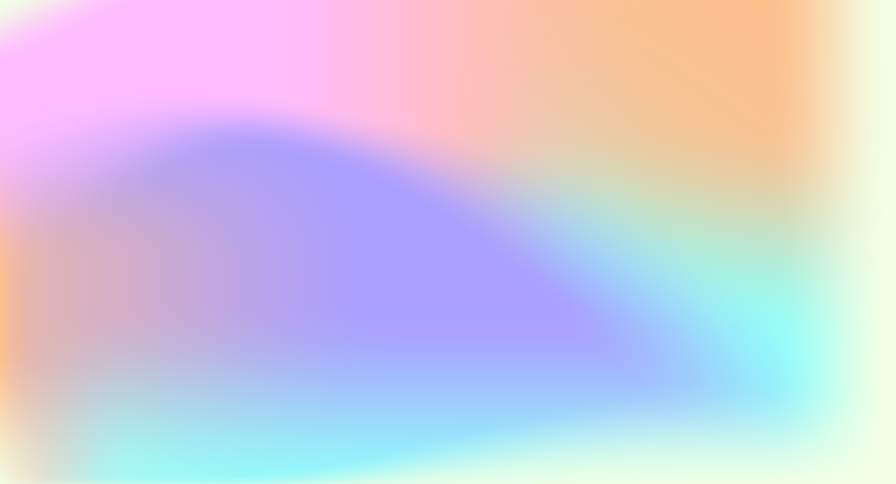
Give the GLSL for this background, as a Shadertoy shader.

```glsl
// Soft pastel gradient: a violet dome under a pink-to-peach sky, with aqua and cream rims.

const vec3 PINK   = vec3(1.00, 0.74, 1.00);
const vec3 PEACH  = vec3(1.00, 0.75, 0.55);
const vec3 VIOLET = vec3(0.665, 0.62, 1.00);
const vec3 AQUA   = vec3(0.57, 1.00, 0.98);
const vec3 CREAM  = vec3(0.95, 1.00, 0.90);

const vec2  DOME_TOP   = vec2(0.22, 0.745);  // apex of the parabola
const float DOME_BEND  = 1.63;
const float HALO_REACH = 0.15;               // aqua glow outside the dome
const float WARM_REACH = 0.45;               // peach wash inside the dome
const float RIM_REACH  = 0.025;              // bright peach at the left rim

// 1 below lo, 0 above hi
float fadeOut(float lo, float hi, float x) {
    return 1.0 - smoothstep(lo, hi, x);
}

// Approximate signed distance to the dome edge, in canvas heights
float domeDistance(vec2 p, float aspect) {
    float dx = p.x - DOME_TOP.x;
    float slope = 2.0 * DOME_BEND * dx / aspect;
    return (p.y - DOME_TOP.y + DOME_BEND * dx * dx) / sqrt(1.0 + slope * slope);
}

// Pink to peach, sinking into aqua on the right
vec3 skyColor(vec2 p, float d) {
    vec3 sky = mix(PINK, PEACH, smoothstep(0.25, 0.75, p.x));
    float sink = fadeOut(0.25, 0.75, p.y) * smoothstep(0.35, 0.6, p.x);
    float halo = exp(-max(d, 0.0) / HALO_REACH) * smoothstep(0.5, 0.7, p.x);
    return mix(mix(sky, AQUA, sink), AQUA, halo);
}

// Violet, warmed from the left and cooled from below
vec3 domeColor(vec2 p) {
    float wash = 0.62 * fadeOut(0.0, WARM_REACH, p.x) * fadeOut(0.45, 0.8, p.y);
    float rim = 0.38 * exp(-p.x / RIM_REACH);
    float cool = fadeOut(-0.06, 0.38, p.y) * smoothstep(0.0, 0.15, p.x);
    return mix(mix(VIOLET, PEACH, wash + rim), AQUA, cool);
}

// Combined strength of the pale borders and corners
float creamAmount(vec2 p) {
    float right = smoothstep(0.855, 1.0, p.x);
    float bottomHeight = 0.02 + 0.2 * smoothstep(0.25, 0.8, p.x);
    float bottom = fadeOut(-0.03, bottomHeight, p.y);
    float lowerLeft = fadeOut(-0.05, 0.3, p.y) * exp(-p.x / 0.08);
    float upperLeft = fadeOut(-0.05, 1.0, p.x / 0.16 + (1.0 - p.y) / 0.14);
    return 1.0 - (1.0 - right) * (1.0 - bottom) * (1.0 - lowerLeft) * (1.0 - upperLeft);
}

void mainImage(out vec4 fragColor, in vec2 fragCoord) {
    vec2 p = fragCoord / iResolution.xy;
    float d = domeDistance(p, iResolution.x / iResolution.y);

    // The edge is crisp near the apex and blurs toward both ends
    float leftBlur = fadeOut(0.0, 0.3, p.x);
    float rightBlur = smoothstep(0.35, 0.75, p.x);
    float inner = 0.05 + 0.20 * leftBlur + 0.09 * rightBlur;
    float outer = 0.07 + 0.03 * leftBlur + 0.13 * rightBlur;
    float dome = fadeOut(-inner, outer, d);

    vec3 color = mix(skyColor(p, d), domeColor(p), dome);
    color = mix(color, CREAM, creamAmount(p));
    fragColor = vec4(color, 1.0);
}
```
